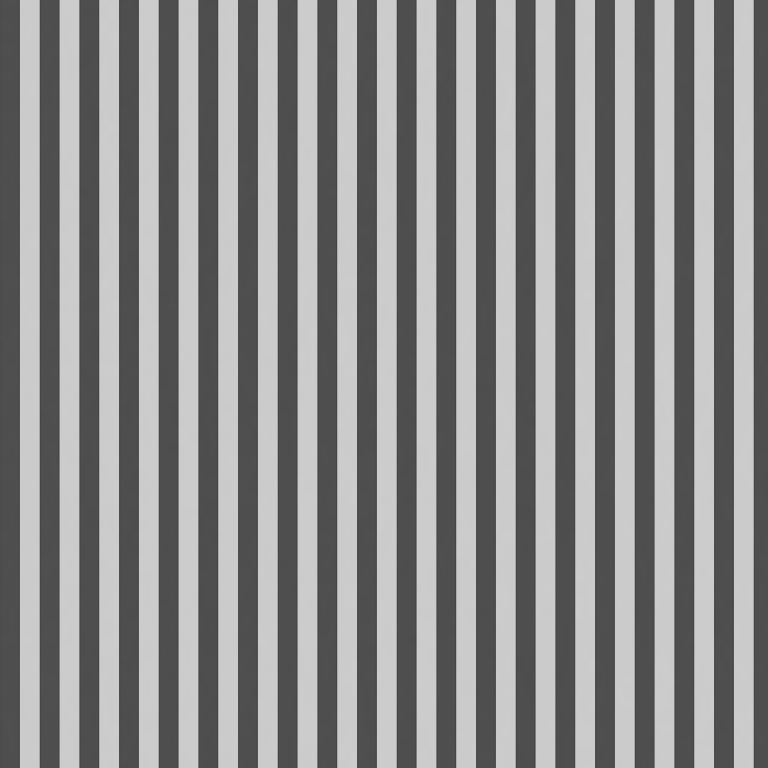
Give the GLSL for this pattern, as a WebGL 1 fragment shader.

```glsl
precision highp float;
// Vertical grey stripes, light on dark, with a thin darker rim along each dark stripe.

uniform vec2 u_resolution;

float hash(vec2 p) {
    return fract(sin(dot(p, vec2(127.1, 311.7))) * 43758.5453);
}

// Smooth value noise
float noise(vec2 p) {
    vec2 i = floor(p);
    vec2 f = fract(p);
    f = f * f * (3.0 - 2.0 * f);
    return mix(mix(hash(i), hash(i + vec2(1.0, 0.0)), f.x),
               mix(hash(i + vec2(0.0, 1.0)), hash(i + vec2(1.0, 1.0)), f.x), f.y);
}

void main() {
    vec2 uv = gl_FragCoord.xy / u_resolution;
    float pixel = 1.0 / u_resolution.x;

    // Signed distance to the stripe edge, positive inside a light stripe
    float period = 0.05165;
    float phase = (uv.x - 0.0259) / period;
    float edge = (0.25 - abs(fract(phase + 0.25) - 0.5)) * period;

    // Dark stripe with its rim, then the light stripe on top
    float rim = clamp((edge + 0.0016) / pixel + 0.5, 0.0, 1.0);
    float light = clamp(edge / pixel + 0.5, 0.0, 1.0);
    float grey = mix(mix(0.306, 0.27, rim), 0.798, light);

    // Faint tone shift per stripe and soft mottling
    grey += 0.004 * (hash(vec2(floor(phase * 2.0), 3.0)) - 0.5);
    grey += 0.006 * (noise(uv * vec2(130.0, 60.0)) - 0.5);

    gl_FragColor = vec4(vec3(grey), 1.0);
}
```
